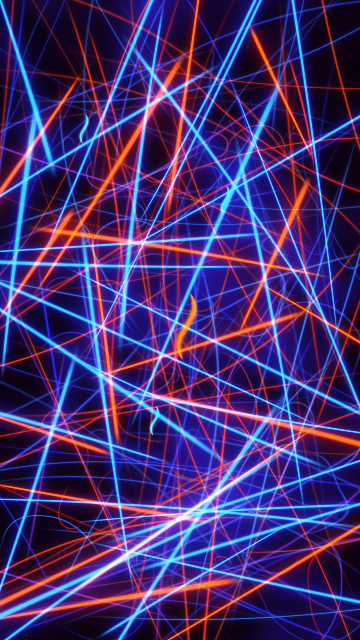
This background is drawn by a Shadertoy shader. Its source:

```glsl
#define CYAN_BEAMS 32
#define ORANGE_BEAMS 17
#define THREADS 140
#define CURLS 64
#define BEAM_WIDTH 0.0043
#define THREAD_WIDTH 0.0013
#define CYAN vec3(0.14, 0.76, 1.0)
#define BLUE vec3(0.05, 0.13, 1.0)
#define ORANGE vec3(1.0, 0.43, 0.03)
#define RED vec3(0.82, 0.07, 0.05)
#define NIGHT vec3(0.045, 0.0, 0.06)
#define HAZE vec3(0.13, 0.05, 0.54)

vec4 hash4(float n) {
    vec4 p = fract(n * vec4(0.1031, 0.1030, 0.0973, 0.1099));
    p += dot(p, p.wzxy + 33.33);
    return fract((p.xxyz + p.yzzw) * p.zywx);
}

float cornerSlope(vec2 cell, vec2 offset) {
    vec2 gradient = hash4(dot(cell, vec2(1.0, 57.0)) + 7.3).xy * 2.0 - 1.0;
    return dot(gradient, offset);
}

float gradientNoise(vec2 p) {
    vec2 i = floor(p), f = fract(p), e = vec2(1.0, 0.0);
    vec2 u = f * f * f * (f * (f * 6.0 - 15.0) + 10.0);
    return mix(mix(cornerSlope(i, f), cornerSlope(i + e.xy, f - e.xy), u.x),
               mix(cornerSlope(i + e.yx, f - e.yx), cornerSlope(i + 1.0, f - 1.0), u.x), u.y);
}

// Screen blend in which warm light also swallows the blue beneath it
vec3 addLight(vec3 base, vec3 light) {
    light = clamp(light, 0.0, 1.0);
    base.b *= 1.0 - 0.75 * light.r * (1.0 - light.b);
    return base + light * (1.0 - base);
}

// Soft line profile, never thinner than about a pixel
float lineProfile(float d, float width) {
    float w = max(width, 0.65 / iResolution.y);
    return exp(-d * d / (w * w)) * width / w;
}

// Evenly scattered points over the canvas
vec2 scatter(float id) {
    vec2 extent = vec2(iResolution.x / iResolution.y, 1.0);
    return (fract(id * vec2(0.7549, 0.5698) + 0.5) - 0.5) * extent;
}

// Steep strokes dominate the top, shallow ones the bottom
float strokeAngle(vec4 h, float y) {
    float steep = step(h.x, mix(0.1, 0.9, y + 0.5));
    float tilt = mix(mix(0.03, 0.62, h.z), mix(0.95, 1.5, h.z), steep);
    return h.y < 0.5 ? -tilt : tilt;
}

// Distance to a bent stroke, and position along it from -1 to 1
vec2 stroke(vec2 p, vec2 centre, float angle, float halfLength, float bend) {
    vec2 axis = vec2(cos(angle), sin(angle));
    vec2 q = vec2(dot(p - centre, axis), dot(p - centre, vec2(-axis.y, axis.x)));
    float slope = 2.0 * bend * q.x;
    float d = abs(q.y - bend * q.x * q.x) / sqrt(1.0 + slope * slope);
    return vec2(d, q.x / halfLength);
}

vec3 beam(vec2 p, float id, vec3 core, vec3 halo, float reach) {
    vec4 h = hash4(id * 7.31 + 3.0), k = hash4(id * 5.17 + 61.0);
    vec2 centre = scatter(id) * 0.92;
    vec2 s = stroke(p, centre, strokeAngle(h, centre.y), reach * mix(0.5, 1.2, k.x), (k.y - 0.5) * 0.2);
    float along = k.w < 0.5 ? s.y : -s.y;
    float width = BEAM_WIDTH * mix(0.38, 1.0, k.z) * mix(0.45, 1.0, smoothstep(-1.0, 0.7, along));
    float fade = 1.0 - smoothstep(0.72, 1.0, abs(along));
    return fade * (core * min(1.0, 1.35 * lineProfile(s.x, width))
                 + halo * 0.6 * exp(-s.x / (width * 3.8)));
}

vec3 threadColour(float pick, float tone) {
    vec3 cold = mix(vec3(0.08, 0.10, 1.0), vec3(0.16, 0.42, 1.0), tone);
    vec3 violet = vec3(0.45, 0.16, 0.9);
    return pick < 0.3 ? mix(RED, ORANGE, tone * 0.5) : pick < 0.4 ? violet : cold;
}

void mainImage(out vec4 fragColor, in vec2 fragCoord) {
    vec2 p = (fragCoord - 0.5 * iResolution.xy) / iResolution.y;

    // Patchy blue haze, densest below the centre
    float cloud = gradientNoise(p * 5.0 + 4.0) + 0.6 * gradientNoise(p * 12.0);
    float glow = 1.0 - smoothstep(0.0, 0.5, length((p - vec2(0.06, -0.1)) * vec2(1.5, 0.9)));
    vec3 colour = mix(NIGHT, HAZE, clamp(0.75 * glow + 1.1 * cloud, 0.0, 1.0));

    // Fine threads
    for (int i = 0; i < THREADS; i++) {
        float id = float(i) + 200.0;
        vec4 h = hash4(id * 3.71), k = hash4(id * 9.13 + 17.0);
        vec2 centre = scatter(id) * 0.95;
        vec2 s = stroke(p, centre, strokeAngle(h, centre.y), mix(0.1, 0.45, k.x), (k.y - 0.5) * 1.8);
        float fade = (1.0 - smoothstep(0.5, 1.0, abs(s.y))) * mix(0.25, 1.0, k.z);
        float light = lineProfile(s.x, THREAD_WIDTH * mix(0.7, 1.4, h.z)) + 0.16 * exp(-s.x / 0.005);
        colour = addLight(colour, threadColour(k.w, h.w) * fade * light);
    }

    // Loose curls, wobbled by noise
    vec2 wobble = vec2(gradientNoise(p * 9.0), gradientNoise(p * 9.0 + 31.0));
    vec2 bent = p + 0.04 * wobble;
    for (int i = 0; i < CURLS; i++) {
        float id = float(i) + 400.0;
        vec4 h = hash4(id * 2.39), k = hash4(id * 4.57 + 5.0);
        vec2 q = bent - scatter(id) * vec2(0.9, 0.75) - vec2(0.04, -0.08);
        float radius = mix(0.012, 0.11, h.x * h.x);
        float d = abs(length(q) - radius);
        float arc = smoothstep(-0.3, 0.7, cos(atan(q.y, q.x) - 6.283 * h.y));
        colour = addLight(colour, threadColour(k.x, k.y) * arc * mix(0.4, 0.95, k.z) * lineProfile(d, THREAD_WIDTH));
    }

    // Bright beams
    for (int i = 0; i < ORANGE_BEAMS; i++)
        colour = addLight(colour, beam(p, float(i) + 100.0, ORANGE, RED, 0.21));
    for (int i = 0; i < CYAN_BEAMS; i++)
        colour = addLight(colour, beam(p, float(i) + 1.0, CYAN, BLUE, 0.35));

    // Short wavering flames: a large warm one and small cold ones
    for (int i = 0; i < 4; i++) {
        bool warm = i == 0;
        float size = warm ? 0.055 : 0.024;
        vec2 q = (p - (warm ? vec2(0.01, -0.01) : scatter(float(i) + 31.0) * 0.8)) / size;
        float d = abs(q.x - 0.22 * sin(q.y * 2.8)) * size;
        float body = max(0.0, 1.0 - q.y * q.y);
        float light = 1.3 * lineProfile(d, size * 0.1 * body + 0.0005) * smoothstep(0.0, 0.3, body);
        colour = addLight(colour, (warm ? ORANGE : CYAN) * light);
    }

    fragColor = vec4(colour, 1.0);
}
```
